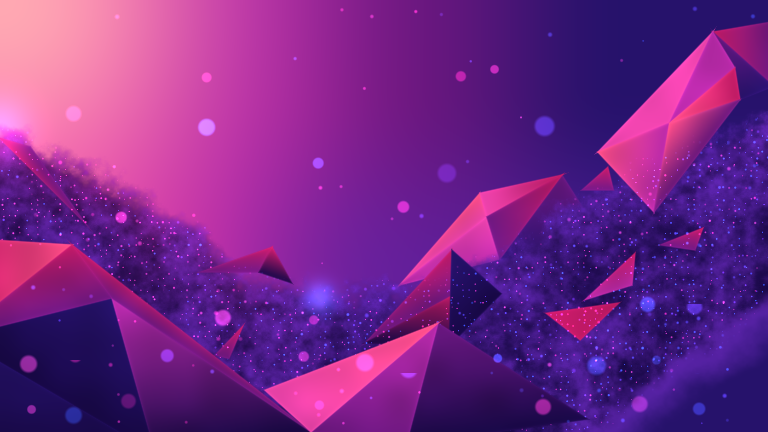
Reproduce this background procedurally as a Shadertoy shader.

```glsl
// Faceted crystals rising from sparkling foam hills under a pink to indigo sky.
// Facets are shaded triangles, hills are noisy height curves, and the lights
// are jittered discs on hashed grids. Lengths are in canvas heights.
#define FOAM_ROUGHNESS 0.13
#define RIM_WIDTH 0.003
#define RIM_LIGHT 0.10
#define BOKEH_GAIN 0.65
const vec3 PEACH = vec3(1, .66, .7), ROSE = vec3(.92, .26, .67);
const vec3 ORCHID = vec3(.71, .16, .65), PLUM = vec3(.42, .09, .5);
const vec3 VIOLET = vec3(.36, .14, .67), INDIGO = vec3(.15, .07, .42);
const vec3 NIGHT = vec3(.09, .03, .27), RUBY = vec3(.76, .1, .4);
const vec3 CORAL = vec3(.98, .3, .52), AZURE = vec3(.15, .45, 1);
vec2 pos;
vec3 color;

float hash(vec2 q) { return fract(sin(dot(q, vec2(127.1, 311.7))) * 43758.5); }
float noise(vec2 q) {
  vec2 i = floor(q), f = fract(q);
  f *= f * (3. - 2. * f);
  return mix(mix(hash(i), hash(i + vec2(1, 0)), f.x),
             mix(hash(i + vec2(0, 1)), hash(i + 1.), f.x), f.y);
}
float fbm(vec2 q) {
  float sum = 0., amp = .5;
  for (int i = 0; i < 5; i++) { sum += amp * noise(q); q = q * 2.1 + 7.3; amp *= .5; }
  return sum;
}
// Signed distance from q to the line a-b
float side(vec2 q, vec2 a, vec2 b) {
  vec2 e = normalize(b - a), d = q - a;
  return e.x * d.y - e.y * d.x;
}
// Triangle shaded from corner a to the edge b-c
void facet(vec2 a, vec2 b, vec2 c, vec3 tip, vec3 base) {
  float height = side(a, b, c), s = sign(height), px = 1. / iResolution.y;
  float d = side(pos, b, c);
  float inside = min(s * d, min(s * side(pos, a, b), s * side(pos, c, a)));
  vec3 shade = mix(base, tip, clamp(d / height, 0., 1.)) * (.92 + .16 * noise(pos * 14.));
  shade += RIM_LIGHT * tip * exp(-abs(inside) / RIM_WIDTH);
  color = mix(color, shade, smoothstep(-1.5 * px, .5 * px, inside));
}
// Free-standing facet, red at the tip
void shard(float ax, float ay, float bx, float by, float cx, float cy, vec3 base) {
  facet(vec2(ax, ay), vec2(bx, by), vec2(cx, cy), RUBY, base);
}
// One tinted disc per grid cell, kept by chance
vec3 lights(float cells, float radius, float chance, float soft, float seed) {
  vec2 q = pos * cells, id = floor(q) + seed;
  vec2 center = .3 + .4 * vec2(hash(id), hash(id + 5.7));
  float r = radius * (.4 + .6 * hash(id + 9.1));
  float disc = 1. - smoothstep(r * (1. - soft), r, length(fract(q) - center));
  float cool = step(hash(id + 3.3), .15 + .35 * pos.x), h = hash(id + 2.2);
  vec3 tint = mix(mix(RUBY, ROSE, h), mix(VIOLET, AZURE, h), cool);
  return tint * disc * step(hash(id + 6.6), chance) * (.4 + .6 * hash(id + 8.8));
}
vec3 glow(vec2 center, float size, vec3 tint) {
  return tint * exp(-pow(length(pos - center) / size, 2.));
}

void drawSky() {
  float x = pos.x, haze = (1. - smoothstep(.35, .8, pos.y)) * smoothstep(.4, .9, x);
  color = mix(ROSE, ORCHID, smoothstep(.1, .62, x));
  color = mix(color, PLUM, smoothstep(.5, 1.02, x));
  color = mix(color, INDIGO, smoothstep(.92, 1.45, x));
  color = mix(color, VIOLET, .6 * haze);
  color = mix(color, PEACH, glow(vec2(0, 1), .41, vec3(1)));
}
// Foam hills; returns their coverage
float drawFoam() {
  float ridge = .71 + .38 * (smoothstep(.85, 1.75, pos.x) - smoothstep(0., .75, pos.x));
  float n = fbm(pos * 9.), fine = fbm(pos * 45.);
  float depth = ridge - pos.y + FOAM_ROUGHNESS * (n - .5) + .06 * (fine - .5);
  float cover = smoothstep(-.025, .045, depth);
  vec3 foam = mix(NIGHT, VIOLET, smoothstep(.25, .8, .6 * n + .4 * fine));
  vec3 crest = mix(ORCHID, VIOLET, smoothstep(.2, .9, pos.x));
  foam = mix(foam, crest * (.5 + fine), .75 * exp(-9. * max(depth, 0.)));
  color = mix(color, foam, cover);
  return cover;
}
void drawFarCrystal() {
  vec2 hub = vec2(1.127, .498), peak = vec2(1.301, .595), foot = vec2(1.157, .4);
  vec2 left = vec2(.925, .34), crown = vec2(1.111, .553);
  facet(peak, foot, vec2(1.45, .36), PLUM, INDIGO);
  facet(crown, left, hub, CORAL, ROSE); facet(peak, crown, hub, RUBY, ROSE);
  facet(hub, left, foot, ROSE, ORCHID); facet(peak, hub, foot, RUBY, PLUM);
}
void drawNearCrystals() {
  // Tall crystal
  vec2 top = vec2(1.65, .926), left = vec2(1.384, .648), low = vec2(1.514, .509);
  vec2 right = vec2(1.713, .769), hub = vec2(1.55, .715), neck = vec2(1.701, .843);
  vec2 rim = vec2(1.79, .8);
  facet(top, vec2(1.79, .95), rim, RUBY, PLUM); facet(top, rim, right, PLUM, INDIGO);
  facet(top, left, hub, ROSE, ROSE); facet(top, hub, neck, ORCHID, ORCHID);
  facet(hub, neck, right, CORAL, RUBY); facet(left, hub, low, CORAL, ORCHID);
  facet(hub, low, right, CORAL, PLUM);
  // Shards in the foam
  shard(1.407, .613, 1.347, .56, 1.42, .56, PLUM); shard(1.627, .472, 1.528, .433, 1.609, .421, PLUM);
  shard(1.47, .414, 1.354, .306, 1.463, .34, ORCHID); shard(1.264, .275, 1.433, .299, 1.343, .213, RUBY);
  shard(.63, .428, .463, .37, .6, .37, PLUM); shard(.63, .428, .6, .37, .675, .345, NIGHT);
  shard(.562, .245, .498, .178, .53, .17, PLUM); shard(0., .68, .07, .66, .2, .48, PLUM);
  // Dark pyramid
  shard(1.046, .421, .845, .206, 1.055, .32, PLUM); shard(1.055, .32, .845, .206, 1.04, .2, NIGHT);
  facet(vec2(1.046, .421), vec2(1.04, .2), vec2(1.16, .32), INDIGO, NIGHT);
}
void drawForeground() {
  vec2 apex = vec2(.259, .31), crest = vec2(.167, .433), foot = vec2(.72, 0), keel = vec2(.94, -.03);
  vec2 wall = vec2(-.1, .22), under = vec2(.36, -.05), summit = vec2(1.014, .252);
  facet(apex, wall, under, INDIGO, NIGHT); facet(wall, vec2(-.1), under, INDIGO, NIGHT);
  facet(crest, vec2(-.1, .45), wall, CORAL, RUBY); facet(crest, wall, apex, RUBY, PLUM);
  facet(apex, foot, under, ORCHID, NIGHT); facet(crest, apex, foot, RUBY, PLUM);
  facet(summit, keel, vec2(1.36, .03), PLUM, NIGHT); facet(summit, foot, keel, ORCHID, PLUM);
  facet(summit, vec2(.613, .097), foot, CORAL, ROSE);
  // Soft corner mound
  float d = .75 * (pos.x - 1.36) - pos.y + .12 * (fbm(pos * 12.) - .5);
  color = mix(color, mix(VIOLET, INDIGO, smoothstep(0., .15, d)), smoothstep(-.03, .04, d));
}
void mainImage(out vec4 fragColor, in vec2 fragCoord) {
  pos = fragCoord / iResolution.y;
  drawSky(); drawFarCrystal();
  float foam = drawFoam(), low = 1. - smoothstep(.1, .35, pos.y);
  drawNearCrystals();
  color += foam * (lights(75., .3, .4, .9, 1.) + lights(38., .2, .4, .9, 20.));
  drawForeground();
  color += BOKEH_GAIN * (lights(17., .13, .05 + .3 * foam, .8, 40.) + lights(9., .25, .05 + .5 * low, .35, 60.));
  color += glow(vec2(0, .7), .07, .5 * ROSE) + glow(vec2(.74, .31), .035, .5 * AZURE);
  fragColor = vec4(min(color, 1.), 1);
}
```
